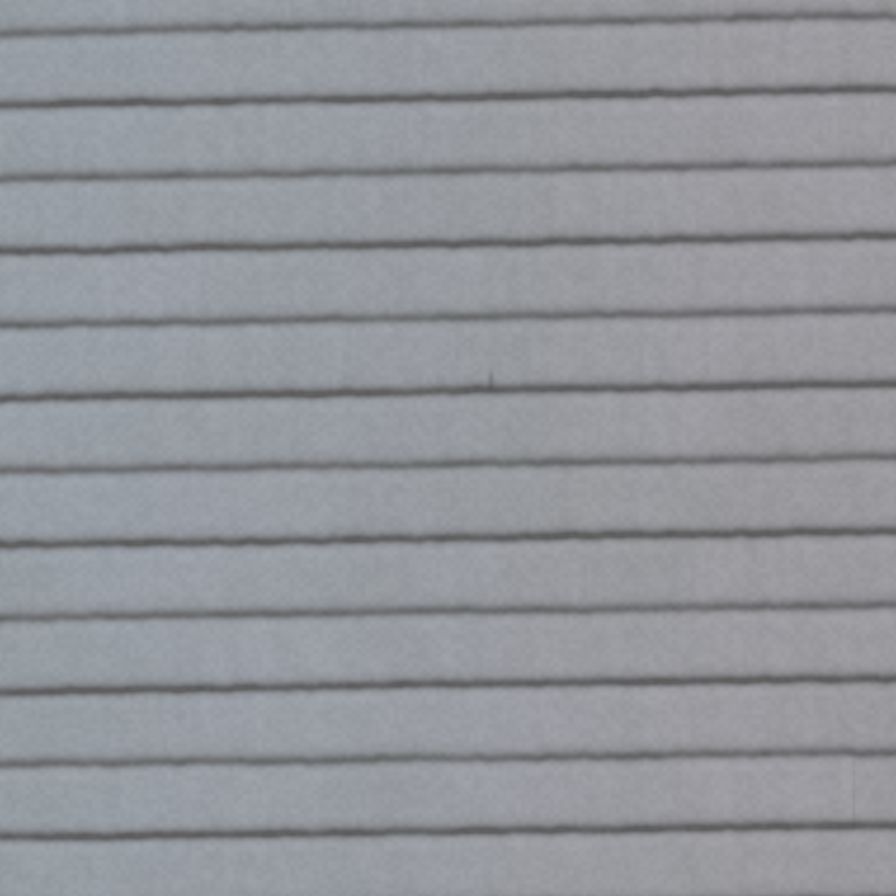
Write a WebGL 1 fragment shader that draws this texture.

```glsl
precision highp float;
// Weathered blue-grey lap siding with slightly tilted, alternating dark shadow lines.
uniform vec2 u_resolution;

float hash(vec2 p) {
  return fract(sin(dot(p, vec2(127.1, 311.7))) * 43758.5453);
}

float noise(vec2 p) {
  vec2 i = floor(p), f = fract(p);
  f = f * f * (3.0 - 2.0 * f);
  return mix(mix(hash(i), hash(i + vec2(1.0, 0.0)), f.x),
             mix(hash(i + vec2(0.0, 1.0)), hash(i + 1.0), f.x), f.y);
}

void main() {
  vec2 uv = gl_FragCoord.xy / u_resolution;
  float depth = 1.0 - uv.y;

  // Boards: the pitch widens a little to the right as the lines rise
  float pitch = mix(0.0817, 0.0822, uv.x);
  float row = (depth - mix(0.0365, 0.0175, uv.x)) / pitch;
  float seam = floor(row + 0.5);
  float d = (row - seam) * pitch;
  float strong = mod(seam, 2.0);

  // Ragged seam edge
  d += 0.0022 * (noise(vec2(uv.x * 75.0, seam * 7.3)) - 0.5);
  d += 0.0020 * (noise(vec2(uv.x * 9.0, seam * 3.7 + 40.0)) - 0.5);

  // Painted face: cool at the left, warmer at the right, with faint blotches
  vec3 color = mix(vec3(0.592, 0.618, 0.646), vec3(0.606, 0.604, 0.622),
                   smoothstep(0.0, 1.0, uv.x));
  float blotch = noise(uv * vec2(7.0, 9.0)) + 0.5 * noise(uv * vec2(19.0, 26.0) + 11.0);
  color += (blotch - 0.75) * vec3(0.016, 0.012, 0.022);
  color += 0.010 * (noise(vec2(uv.x * 70.0, floor(row) * 5.0)) - 0.5);
  color += 0.012 * exp(-pow((d - 0.014) / 0.006, 2.0));

  // Shadow line: narrow core plus a softer fade on the board above
  float width = d < 0.0 ? 0.0062 : 0.0050;
  float core = exp(-pow(d / width, 2.0));
  float fade = exp(-pow((d + 0.005) / 0.011, 2.0));
  float wear = 0.85 + 0.3 * noise(vec2(uv.x * 40.0, seam * 5.1 + 9.0));
  float shade = core * mix(0.68, 0.92, strong) * wear + 0.13 * fade;
  color = mix(color, vec3(0.375, 0.375, 0.380), clamp(shade, 0.0, 1.0));

  // Small nick above one seam and a faint joint near the lower right
  vec2 nick = (vec2(uv.x, depth) - vec2(0.548, 0.423)) / vec2(0.0035, 0.010);
  color -= 0.10 * exp(-dot(nick, nick));
  float joint = exp(-pow((uv.x - 0.953) / 0.002, 2.0));
  color -= 0.03 * joint * smoothstep(0.84, 0.86, depth) * smoothstep(0.93, 0.91, depth);

  // Fine surface grain
  color += 0.030 * (noise(uv * 190.0) - 0.5) + 0.016 * (noise(uv * 90.0 + 30.0) - 0.5);

  gl_FragColor = vec4(color, 1.0);
}
```
